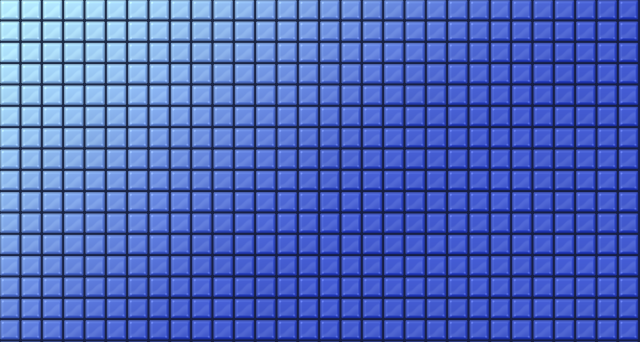
Write a Shadertoy shader that draws this pattern.

```glsl
// Glossy blue bevelled square tiles with dark grout, lit from the upper left.

vec2 hash2(vec2 p) {
    p = vec2(dot(p, vec2(127.1, 311.7)), dot(p, vec2(269.5, 183.3)));
    return fract(sin(p) * 43758.5) * 2.0 - 1.0;
}

float gradientNoise(vec2 p) {
    vec2 i = floor(p), f = fract(p);
    vec2 u = f * f * (3.0 - 2.0 * f);
    float a = dot(hash2(i), f);
    float b = dot(hash2(i + vec2(1, 0)), f - vec2(1, 0));
    float c = dot(hash2(i + vec2(0, 1)), f - vec2(0, 1));
    float d = dot(hash2(i + 1.0), f - 1.0);
    return mix(mix(a, b, u.x), mix(c, d, u.x), u.y);
}

float roundedBox(vec2 p, float halfSize, float radius) {
    vec2 q = abs(p) - halfSize + radius;
    return length(max(q, 0.0)) + min(max(q.x, q.y), 0.0) - radius;
}

void mainImage(out vec4 fragColor, in vec2 fragCoord) {
    // Thirty tiles across, with y running down from the top edge
    vec2 fromTop = vec2(fragCoord.x, iResolution.y - fragCoord.y);
    vec2 grid = fromTop * 30.0 / iResolution.x + 0.04;
    vec2 cell = floor(grid);
    vec2 p = fract(grid) - 0.5;
    float px = 30.0 / iResolution.x;

    // Diagonal fall-off from pale cyan to deep blue
    vec2 uv = fromTop / iResolution.xy;
    float shade = smoothstep(-0.1, 1.05, uv.x + 0.68 * uv.y);
    vec3 glaze = mix(vec3(0.72, 0.93, 1.0), vec3(0.26, 0.35, 0.81), shade);
    glaze *= 1.0 + 0.04 * gradientNoise(cell * 0.37) - 0.07 * p.y;

    // Bevel: bright top and left, deep bottom and right
    float outer = roundedBox(p, 0.455, 0.06);
    float inner = roundedBox(p, 0.33, 0.04);
    float rim = smoothstep(-px, px, inner);
    float facing = smoothstep(-0.12, 0.12, abs(p.x) - abs(p.y));
    float bevel = mix(p.y < 0.0 ? 0.03 : -0.13, p.x < 0.0 ? 0.02 : -0.09, facing);
    vec3 color = glaze + bevel * rim * vec3(1.0, 1.0, 0.5);

    // Curved sheen across the raised face
    float wave = p.y + 0.6 * p.x + 0.05 * sin(9.0 * p.x)
               + 0.06 * gradientNoise(grid * 1.7);
    float sheen = smoothstep(-0.06, 0.08, wave) * smoothstep(0.48, 0.1, wave);
    color += 0.055 * sheen * (1.0 - rim) * vec3(1.0, 1.0, 0.5);

    // Fine highlight on the face edge and small corner glints
    float edge = smoothstep(0.02 + px, 0.0, abs(inner));
    color += 0.03 * edge * vec3(0.8, 1.0, 0.7);
    float glint = smoothstep(0.04 + px, 0.0, length(abs(p) - 0.33));
    color += 0.13 * glint * (p.x > 0.0 && p.y < 0.0 ? 0.2 : 1.0);

    // Soft contact shadow and grout
    color *= 1.0 - 0.2 * smoothstep(-0.1, 0.0, outer);
    vec3 grout = mix(vec3(0.12, 0.18, 0.28), vec3(0.09, 0.12, 0.27), shade);
    color = mix(color, grout, smoothstep(-0.6 * px, 0.6 * px, outer));
    fragColor = vec4(clamp(color, 0.0, 1.0), 1.0);
}
```
